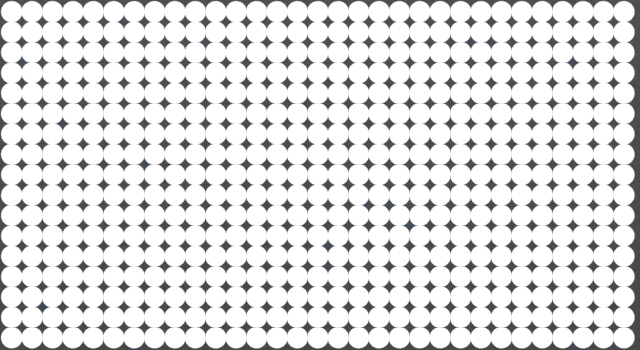
A Shadertoy shader for this pattern:

```glsl
// A 31 by 17 grid of overlapping white discs on charcoal; the gaps left between
// them read as 30 by 16 four-pointed stars. Each pixel measures its nearest disc,
// and hashes add faint grain, a few blue-tinted stars and slight edge wear.

float hash(vec2 p) {
    vec3 q = fract(vec3(p.xyx) * 0.1031);
    q += dot(q, q.yzx + 33.33);
    return fract((q.x + q.y) * q.z);
}

float valueNoise(vec2 p) {
    vec2 cell = floor(p);
    vec2 f = fract(p);
    f = f * f * (3.0 - 2.0 * f);
    float low = mix(hash(cell), hash(cell + vec2(1.0, 0.0)), f.x);
    float high = mix(hash(cell + vec2(0.0, 1.0)), hash(cell + vec2(1.0, 1.0)), f.x);
    return mix(low, high, f.y);
}

// Signed distance to the nearest disc of the bounded grid.
float discGrid(vec2 p, vec2 firstCenter, vec2 pitch, float radius) {
    vec2 index = clamp(floor((p - firstCenter) / pitch + 0.5), vec2(0.0), vec2(30.0, 16.0));
    return length(p - firstCenter - index * pitch) - radius;
}

// Charcoal, a little lighter towards the top, with grain and rare blue stars.
vec3 charcoal(vec2 p, vec2 starId) {
    float grain = valueNoise(p * 210.0) - 0.5;
    vec3 color = vec3(0.278 + 0.03 * p.y + 0.035 * grain);
    float blueStar = step(0.94, hash(starId + 7.0));
    float patchMask = smoothstep(0.45, 0.8, valueNoise(p * 130.0 + 40.0));
    return color + blueStar * patchMask * vec3(-0.06, 0.0, 0.09);
}

void mainImage(out vec4 fragColor, in vec2 fragCoord) {
    // Canvas height is one unit.
    vec2 p = fragCoord / iResolution.y;
    vec2 firstCenter = vec2(0.0335, 0.0352);
    vec2 pitch = vec2(0.0583, 0.0582);

    // Discs with soft, very slightly uneven rims.
    float rim = discGrid(p, firstCenter, pitch, 0.0307);
    rim += 0.0005 * (valueNoise(p * 260.0) - 0.5);
    float softness = max(0.0026, 0.75 / iResolution.y);
    float gap = smoothstep(-softness, softness, rim);

    vec2 starId = floor((p - firstCenter) / pitch);
    vec3 color = mix(vec3(1.0), charcoal(p, starId), gap);
    fragColor = vec4(color, 1.0);
}
```
